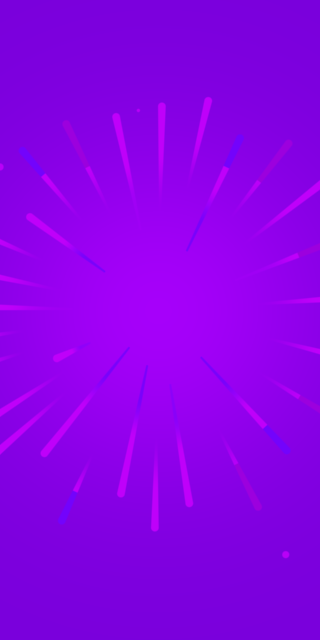
Reproduce this background procedurally as a WebGL 1 fragment shader.

```glsl
precision highp float;
// A burst of tapered streaks around a violet glow, with a few loose sparks.
// Each streak is a round-capped segment in polar space; its heading, reach
// and colour bands come from harmonics and bumps over the streak index.

uniform vec2 u_resolution;

const float TAU = 6.283185;
const float RAY_COUNT = 28.0;
const vec2 BURST_CENTER = vec2(0.495, 0.514);

const vec3 EDGE_VIOLET = vec3(0.475, 0.0, 0.86);
const vec3 CORE_VIOLET = vec3(0.65, 0.0, 0.98);
const vec3 MAGENTA = vec3(0.75, 0.0, 0.98);
const vec3 BLUE = vec3(0.45, 0.01, 0.99);
const vec3 PLUM = vec3(0.61, 0.0, 0.87);

float bump(float x, float center, float width) {
  float d = (x - center) / width;
  return exp(-d * d);
}

float same(float a, float b) {
  return step(abs(a - b), 0.5);
}

vec2 heading(float angle) {
  return vec2(cos(angle), sin(angle));
}

float coverage(float dist, float pixel) {
  return 1.0 - smoothstep(-pixel, pixel, dist);
}

// Even spacing, warped so that streaks crowd together on the lower left.
float rayAngle(float k) {
  float t = TAU * k / RAY_COUNT;
  float warp = 14.9 * sin(t - 0.112) + 3.5 * cos(2.0 * t)
             + 1.8 * sin(3.0 * t - 0.29) + 0.9 * sin(4.0 * t)
             + 3.4 * bump(k, 20.5, 0.8) - 4.8 * bump(k, 23.0, 0.8);
  return t + radians(2.7 + warp);
}

// Near and far roots alternate, with a strength that varies around the burst.
float rayStart(float k) {
  float parity = 1.0 - 2.0 * mod(k, 2.0);
  float swing = -0.026 - 0.073 * cos(TAU * (k - 4.2) / 6.0)
              + 0.182 * bump(k, 21.4, 3.5);
  return 0.307 + parity * swing + 0.109 * bump(k, 14.5, 1.0);
}

float rayEnd(float k, float start) {
  return 0.503 + 0.45 * start
       - 0.1 * bump(k, 10.0, 0.6) - 0.26 * bump(k, 16.0, 0.6);
}

// Colour and opacity of one streak at point p.
vec4 streak(vec2 p, float k, float pixel) {
  vec2 axis = heading(rayAngle(k));
  vec2 q = vec2(dot(p, axis), axis.x * p.y - axis.y * p.x);
  float start = rayStart(k);
  float end = rayEnd(k, start);
  float along = clamp((q.x - start) / (end - start), 0.0, 1.0);
  float dist = length(vec2(q.x - mix(start, end, along), q.y))
             - mix(0.003, 0.012, along);

  // Streaks that begin close to the core have a blue root.
  float nearCore = 1.0 - smoothstep(0.21, 0.29, start);
  float root = nearCore * (1.0 - smoothstep(0.25, 0.55, along));
  vec3 color = mix(MAGENTA, BLUE, root);

  // Some streaks end in a hard-edged blue or plum band.
  float blueTip = same(abs(mod(k, 16.0) - 6.5), 2.5);
  float plumTip = max(same(abs(mod(k, 23.0) - 2.0), 1.0), same(k, 8.0));
  float fromEnd = end - q.x;
  color = mix(color, BLUE, blueTip * coverage(fromEnd - 0.1, pixel));
  color = mix(color, PLUM, plumTip * coverage(fromEnd - 0.15, pixel));

  float fade = mix(smoothstep(0.0, 0.6, along), 0.85, root);
  return vec4(color, fade * coverage(dist, pixel));
}

// Distance to one of three loose sparks.
float spark(vec2 p, float i) {
  float curve = i * (i - 1.0);
  float angle = radians(-62.4 + 158.1 * i - 58.05 * curve);
  float reach = 0.859 - 0.229 * i + 0.134 * curve;
  return length(p - reach * heading(angle)) - mix(0.011, 0.005, same(i, 1.0));
}

void main() {
  float pixel = 1.0 / u_resolution.x;
  vec2 p = (gl_FragCoord.xy - BURST_CENTER * u_resolution) * pixel;

  // Soft central glow
  vec3 color = mix(EDGE_VIOLET, CORE_VIOLET, bump(length(p), 0.0, 0.55));

  // Burst
  for (float k = 0.0; k < RAY_COUNT; k += 1.0) {
    vec4 ray = streak(p, k, pixel);
    color = mix(color, ray.rgb, ray.a);
  }

  // Sparks
  for (float i = 0.0; i < 3.0; i += 1.0) {
    color = mix(color, MAGENTA, 0.9 * coverage(spark(p, i), pixel));
  }

  gl_FragColor = vec4(color, 1.0);
}
```
